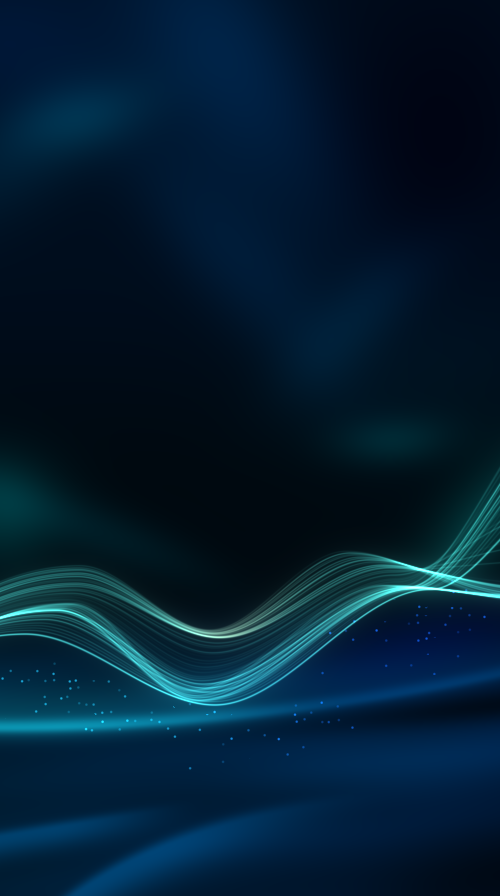
Reproduce this background procedurally as a WebGL 1 fragment shader.

```glsl
precision highp float;
// Luminous strands sweeping over a dark blue sea beneath hazy light.
// Haze is a set of rotated soft ellipses; each ribbon is a loop of strands
// interpolated between two wave curves; sparkles sit in a hashed grid.

uniform vec2 u_resolution;

const float ASPECT = 0.5586;      // layout width over height
const int STRANDS = 14;           // strands in each ribbon
const float LINE_WIDTH = 0.001;
const float HALO_WIDTH = 0.012;
const float HALO_GAIN = 0.045;
const float SPARKLE_CELLS = 110.0;
const vec3 NIGHT = vec3(0.0, 0.05, 0.112);
const vec3 DEEP = vec3(0.0, 0.034, 0.06);
const vec3 SEA_LEFT = vec3(0.0, 0.115, 0.205);
const vec3 SEA_RIGHT = vec3(0.0, 0.095, 0.215);
const vec3 TEAL = vec3(0.04, 0.44, 0.46);
const vec3 BLUE = vec3(0.0, 0.22, 0.35);
const vec3 STRAND_TINT = vec3(0.23, 0.62, 0.58);
const vec3 WARM_TINT = vec3(0.55, 0.72, 0.58);

float hash(vec2 p) {
  return fract(sin(dot(p, vec2(127.1, 311.7))) * 43758.5);
}

vec2 gradient(vec2 cell) {
  float a = 6.2832 * hash(cell);
  return vec2(cos(a), sin(a));
}

float noise(vec2 p) {
  vec2 i = floor(p), f = fract(p), e = vec2(1.0, 0.0);
  vec2 s = f * f * f * (f * (f * 6.0 - 15.0) + 10.0);
  float low = mix(dot(gradient(i), f), dot(gradient(i + e), f - e), s.x);
  float high = mix(dot(gradient(i + e.yx), f - e.yx), dot(gradient(i + e.xx), f - e.xx), s.x);
  return mix(low, high, s.y);
}

// Soft rotated ellipse of light
float glow(vec2 p, vec2 centre, vec2 radius, float angle) {
  vec2 q = (p - centre) * vec2(ASPECT, 1.0);
  float c = cos(angle), s = sin(angle);
  q = vec2(c * q.x + s * q.y, c * q.y - s * q.x) / radius;
  return exp(-dot(q, q));
}

// Crease of light with different falloff above and below
float fold(float d, float above, float below) {
  float r = d / (d > 0.0 ? above : below);
  return exp(-r * r);
}

// Wave through peak, trough, crest and end heights at the given knots
float wave(float x, vec4 knots, vec4 heights) {
  float y = mix(heights.x, heights.y, smoothstep(knots.x, knots.y, x));
  y = mix(y, heights.z, smoothstep(knots.y, knots.z, x));
  y = mix(y, heights.w, smoothstep(knots.z, knots.w, x));
  float lead = max(0.0, knots.x - x);
  return y - 0.7 * lead * lead;
}

float ribbon(vec2 p, vec4 knotsA, vec4 knotsB, vec4 heightsA, vec4 heightsB, float seed) {
  float light = 0.0, width = max(LINE_WIDTH, 0.6 / u_resolution.y);
  for (int i = 0; i < STRANDS; i++) {
    float id = float(i), rnd = hash(vec2(id, seed));
    float t = min((id + 0.8 * rnd) / float(STRANDS - 1), 1.0);
    vec4 k = mix(knotsA, knotsB, t), h = mix(heightsA, heightsB, t);
    float y = wave(p.x, k, h);
    float slope = (wave(p.x + 0.004, k, h) - y) / (0.004 * ASPECT);
    float d = abs(p.y - y) / sqrt(1.0 + slope * slope);
    float gain = 0.2 + 0.9 * rnd * rnd + 0.5 * noise(vec2(p.x * 4.0, id * 3.7 + seed));
    light += max(gain, 0.1) * (exp(-d * d / (width * width)) + HALO_GAIN * exp(-d / HALO_WIDTH));
  }
  return light;
}

vec3 haze(vec2 p) {
  vec2 q = p + 0.025 * vec2(noise(p * 3.0), noise(p * 3.0 + 9.0));
  vec3 c = mix(DEEP, NIGHT, smoothstep(0.45, 0.72, p.y));
  c.gb += vec2(0.085, 0.16) * glow(q, vec2(0.47, 0.92), vec2(0.2, 0.085), -1.04);
  c.gb += vec2(0.04, 0.1) * glow(q, vec2(0.0, 0.95), vec2(0.15, 0.1), 0.0);
  c.gb += vec2(0.09, 0.1) * glow(q, vec2(0.17, 0.865), vec2(0.08, 0.036), 0.3);
  c.gb += vec2(0.06, 0.08) * glow(q, vec2(0.04, 0.82), vec2(0.14, 0.055), 0.6);
  c.gb += vec2(0.05, 0.09) * glow(q, vec2(0.47, 0.71), vec2(0.18, 0.055), -0.9);
  c.gb += vec2(0.055, 0.08) * glow(q, vec2(0.74, 0.66), vec2(0.12, 0.04), 0.75);
  c.gb += vec2(0.03, 0.04) * glow(q, vec2(0.85, 0.58), vec2(0.16, 0.1), 0.0);
  c.gb += vec2(0.1, 0.1) * glow(q, vec2(0.79, 0.515), vec2(0.07, 0.028), 0.0);
  c.gb += vec2(0.17, 0.17) * glow(q, vec2(0.0, 0.43), vec2(0.065, 0.06), 0.0);
  c.gb += vec2(0.07, 0.08) * glow(q, vec2(0.2, 0.405), vec2(0.13, 0.03), -0.35);
  c.gb += vec2(0.13, 0.12) * glow(q, vec2(0.96, 0.42), vec2(0.1, 0.045), 0.8);
  return c * (1.0 - vec3(0.7, 0.7, 0.35) * glow(q, vec2(0.87, 0.86), vec2(0.11, 0.16), 0.0));
}

vec3 sea(vec2 p) {
  vec3 c = mix(SEA_LEFT, SEA_RIGHT, p.x);
  c *= 1.0 + 0.35 * noise(vec2(p.x * 2.0, (p.y - 0.06 * p.x) * 18.0));
  c.gb += vec2(0.08, 0.14) * glow(p, vec2(0.82, 0.15), vec2(0.2, 0.035), 0.1);
  c *= 1.0 - 0.6 * glow(p, vec2(1.0, 0.213), vec2(0.22, 0.018), 0.1);
  c *= 1.0 - 0.6 * glow(p, vec2(1.0, 0.02), vec2(0.22, 0.06), 0.2);
  float surface = p.y - 0.188 - 0.06 * p.x * p.x;
  c += mix(TEAL, BLUE * 0.6, smoothstep(0.1, 0.75, p.x)) * (0.65 * fold(surface, 0.009, 0.006) + 0.4 * fold(surface, 0.045, 0.014));
  c += BLUE * 0.6 * fold(p.y - 0.065 - 0.09 * p.x, 0.008, 0.022) * smoothstep(0.42, 0.1, p.x);
  float swell = p.y - 0.13 * (1.0 - exp(3.0 * (0.15 - p.x)));
  return c + BLUE * 0.65 * fold(swell, 0.01, 0.035) * smoothstep(0.8, 0.3, p.x);
}

float sparkles(vec2 p) {
  vec2 g = p * vec2(ASPECT, 1.0) * SPARKLE_CELLS, cell = floor(g);
  vec2 spot = 0.25 + 0.5 * vec2(hash(cell), hash(cell + 31.0));
  float density = glow(p, vec2(0.14, 0.225), vec2(0.1, 0.025), -0.2) + glow(p, vec2(0.85, 0.3), vec2(0.08, 0.035), 0.2)
    + 0.4 * glow(p, vec2(0.58, 0.19), vec2(0.12, 0.035), 0.3);
  float lit = step(hash(cell + 57.0), 0.45 * density - 0.02);
  return lit * (0.25 + 0.75 * hash(cell + 83.0)) * smoothstep(0.24, 0.04, length(fract(g) - spot));
}

void main() {
  vec2 p = gl_FragCoord.xy / u_resolution;
  vec3 color = mix(haze(p), sea(p), smoothstep(0.35, 0.22, p.y));
  color.b += 0.1 * glow(p, vec2(0.86, 0.285), vec2(0.14, 0.04), 0.2);
  color += mix(vec3(0.1, 0.5, 0.6), vec3(0.08, 0.32, 0.75), smoothstep(0.3, 0.7, p.x)) * sparkles(p);

  // Upper veil, faint gauze, rising sheet and bright level bundle
  vec4 inner = vec4(0.15, 0.44, 0.78, 1.05), innerY = vec4(0.345, 0.288, 0.366, 0.345);
  vec4 rise = vec4(0.13, 0.4, 0.8, 1.15), riseY = vec4(0.326, 0.243, 0.345, 0.565);
  float veil = ribbon(p, vec4(0.16, 0.42, 0.69, 1.03), inner, vec4(0.369, 0.297, 0.385, 0.33), innerY, 1.0);
  float gauze = ribbon(p, inner, rise, innerY, riseY, 4.0);
  float sheet = ribbon(p, rise, vec4(0.05, 0.43, 0.86, 1.15), riseY, vec4(0.292, 0.213, 0.342, 0.458), 2.0);
  float bundle = ribbon(p, vec4(0.15, 0.38, 0.76, 1.05), vec4(0.11, 0.4, 0.84, 1.05),
    vec4(0.327, 0.232, 0.347, 0.336), vec4(0.318, 0.216, 0.343, 0.331), 3.0);
  vec3 veilTint = mix(STRAND_TINT, WARM_TINT, fold(p.x - 0.46, 0.12, 0.12));
  color += 0.5 * veilTint * veil + STRAND_TINT * (0.2 * gauze + 0.5 * sheet + 0.45 * bundle);
  gl_FragColor = vec4(clamp(color, 0.0, 1.0), 1.0);
}
```
